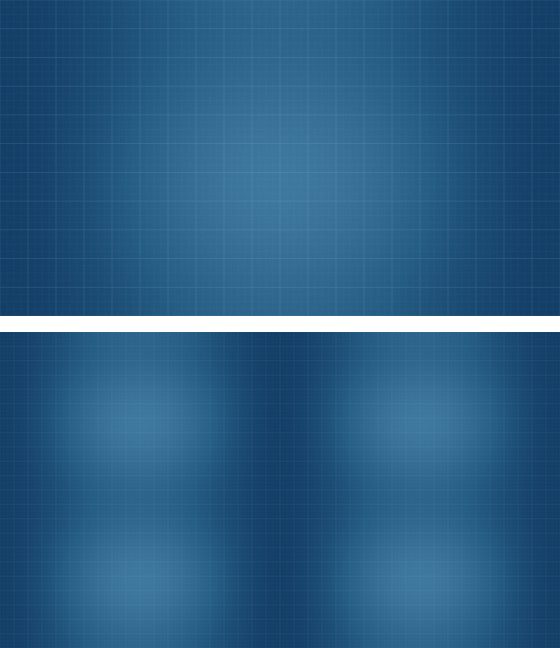
Top: one tile. Bottom: repeated 2 by 2.
Give the GLSL for this pattern, as a WebGL 2 fragment shader.

```glsl
#version 300 es
precision highp float;
// Blueprint grid paper: fine and bold pale lines on blue with a soft central glow.

uniform vec2 u_resolution;
out vec4 fragColor;

const float PI = 3.14159265;

// Grid: whole numbers of cells so that the sheet tiles
const vec2 CELLS = vec2(20.0, 11.0);
const float SUBDIVISIONS = 4.0;
const float LINE_WIDTH = 0.0023;      // in canvas heights
const float MAJOR_STRENGTH = 0.110;
const float HALF_STRENGTH = 0.012;
const float MINOR_STRENGTH = 0.036;

// Glow
const vec2 GLOW_CENTER = vec2(0.5, 0.43);
const float VERTICAL_FALLOFF = 0.42;
const float MID_STOP = 0.42;

// Paper grain
const vec2 GRAIN_CELLS = vec2(320.0, 180.0);
const float GRAIN_STRENGTH = 0.007;

// Colours
const vec3 EDGE_BLUE = vec3(0.076, 0.246, 0.405);
const vec3 MID_BLUE = vec3(0.144, 0.360, 0.513);
const vec3 GLOW_BLUE = vec3(0.246, 0.470, 0.620);
const vec3 LINE_COLOR = vec3(0.65, 0.85, 0.95);

float hash(vec2 p) {
    vec3 q = fract(vec3(p.xyx) * 0.1031);
    q += dot(q, q.yzx + 33.33);
    return fract((q.x + q.y) * q.z);
}

// Value noise that wraps after "period" lattice cells
float wrappedNoise(vec2 p, vec2 period) {
    vec2 cell = floor(p);
    vec2 f = fract(p);
    f = f * f * (3.0 - 2.0 * f);
    vec2 a = mod(cell, period);
    vec2 b = mod(cell + 1.0, period);
    float low = mix(hash(a), hash(vec2(b.x, a.y)), f.x);
    float high = mix(hash(vec2(a.x, b.y)), hash(b), f.x);
    return mix(low, high, f.y);
}

// Antialiased coverage of the lines that divide the canvas into "count" cells
float gridLines(vec2 uv, vec2 count) {
    vec2 canvas = vec2(u_resolution.x / u_resolution.y, 1.0);
    float pixel = 1.0 / u_resolution.y;
    vec2 dist = abs(fract(uv * count + 0.5) - 0.5) / count * canvas;
    vec2 cover = (0.5 * (LINE_WIDTH + pixel) - dist) / pixel;
    cover = clamp(cover, 0.0, min(1.0, LINE_WIDTH / pixel));
    return 1.0 - (1.0 - cover.x) * (1.0 - cover.y);
}

// Periodic glow, 1 at its center and 0 at the left and right edges
vec3 paperColor(vec2 uv) {
    vec2 wave = sin(PI * (uv - GLOW_CENTER));
    vec2 falloff = wave * wave;
    float glow = (1.0 - falloff.x) * (1.0 - VERTICAL_FALLOFF * falloff.y);
    vec3 color = mix(EDGE_BLUE, MID_BLUE, min(glow / MID_STOP, 1.0));
    return mix(color, GLOW_BLUE, max(glow - MID_STOP, 0.0) / (1.0 - MID_STOP));
}

void main() {
    vec2 uv = gl_FragCoord.xy / u_resolution;
    vec3 color = paperColor(uv);

    // Faint grain
    color += GRAIN_STRENGTH * (wrappedNoise(uv * GRAIN_CELLS, GRAIN_CELLS) - 0.5);

    // Fine lines, half-cell lines and bold cell lines
    float ink = MINOR_STRENGTH * gridLines(uv, CELLS * SUBDIVISIONS);
    ink += HALF_STRENGTH * gridLines(uv, CELLS * 2.0);
    ink += MAJOR_STRENGTH * gridLines(uv, CELLS);
    color = mix(color, LINE_COLOR, ink);

    fragColor = vec4(color, 1.0);
}
```
